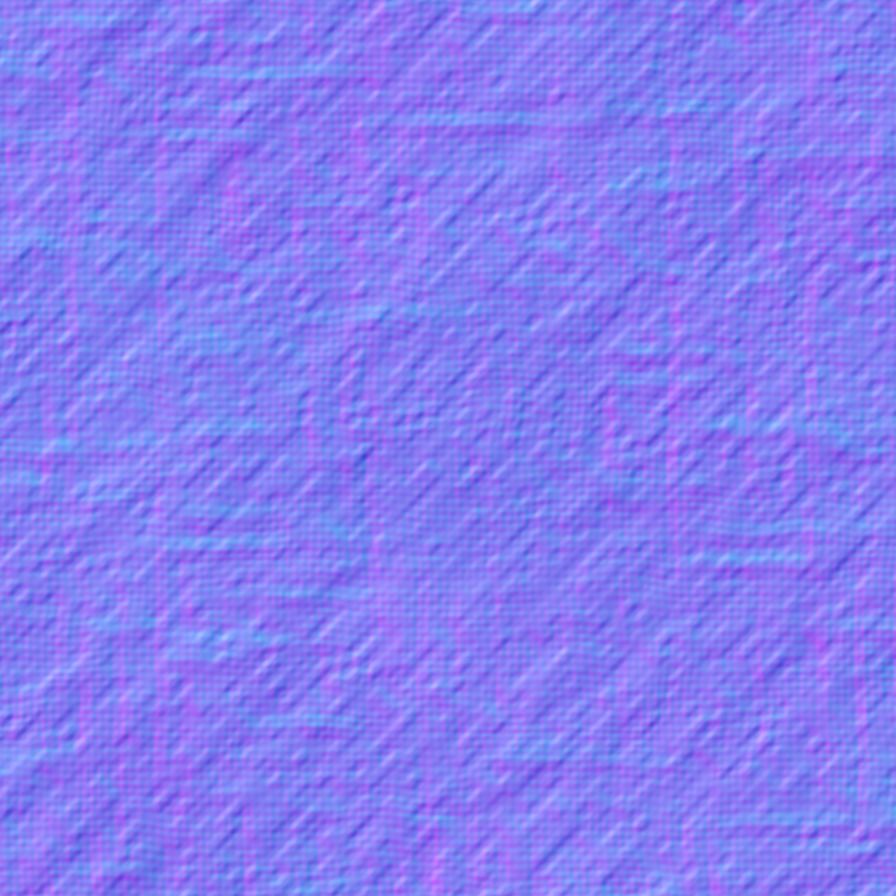
A three.js fragment shader for this texture map:

```glsl
// Tangent-space normal map of slubby woven cloth with a fine diagonal grain.
varying vec2 vUv;

const float THREADS = 110.0;
const float TAU = 6.2831853;

float hash(vec2 p) {
  return fract(sin(dot(p, vec2(127.1, 311.7))) * 43758.5453);
}

float noise(vec2 p) {
  vec2 i = floor(p);
  vec2 f = fract(p);
  f = f * f * f * (f * (f * 6.0 - 15.0) + 10.0);
  float low = mix(hash(i), hash(i + vec2(1.0, 0.0)), f.x);
  float high = mix(hash(i + vec2(0.0, 1.0)), hash(i + vec2(1.0, 1.0)), f.x);
  return mix(low, high, f.y);
}

// Cloth height, with p measured in threads
float clothHeight(vec2 p) {
  // Slightly wandering threads
  vec2 w = p + 0.9 * vec2(noise(p * 0.13), noise(p * 0.13 + 40.0));
  float weave = cos(TAU * w.x) + 0.9 * cos(TAU * w.y) + 0.7 * cos(TAU * (w.x - w.y) * 0.5);
  weave *= 0.5 + noise(p * 0.6 + 9.0);

  // Grain and soft creases, stretched up to the right
  vec2 d = vec2(p.x + p.y, p.x - p.y) * 0.7071;
  float grain = noise(d * vec2(0.5, 0.85) + 70.0);
  float crease = noise(d * vec2(0.09, 0.24) + 150.0);
  return 0.007 * weave + 0.14 * grain + 0.22 * crease;
}

// Long raised warp threads
float warpSlub(vec2 p) {
  p.x += 0.7 * noise(p * vec2(0.1, 0.2));
  return smoothstep(0.58, 0.95, noise(vec2(p.x * 0.65, p.y * 0.035) + 230.0));
}

// Shorter raised weft threads
float weftSlub(vec2 p) {
  p.y += 1.2 * noise(p * vec2(0.15, 0.1) + 20.0);
  return smoothstep(0.6, 0.95, noise(vec2(p.x * 0.075, p.y * 0.5) + 310.0));
}

void main() {
  vec2 p = vUv * THREADS;

  // Slope of the cloth; green points down
  vec2 e = vec2(0.16, 0.0);
  vec2 tilt = vec2(clothHeight(p + e.xy) - clothHeight(p - e.xy),
                   clothHeight(p - e.yx) - clothHeight(p + e.yx)) / (2.0 * e.x);

  // Lit and shaded sides of the slubs
  float warp = warpSlub(p);
  float weft = weftSlub(p);
  tilt += vec2(0.085, -0.02) * warp - vec2(0.035, 0.0) * warpSlub(p + vec2(1.3, 0.0));
  tilt += vec2(-0.04, 0.085) * weft - vec2(0.0, 0.05) * weftSlub(p + vec2(0.0, 1.7));

  // Broad uneven tension
  tilt += 0.05 * (vec2(noise(p * 0.06 + 5.0), noise(p * 0.06 + 90.0)) - 0.5);

  vec3 color = vec3(0.515, 0.492, 0.951);
  color += vec3(tilt, 0.28 * (tilt.x + tilt.y));
  gl_FragColor = vec4(clamp(color, 0.0, 1.0), 1.0);
}
```
